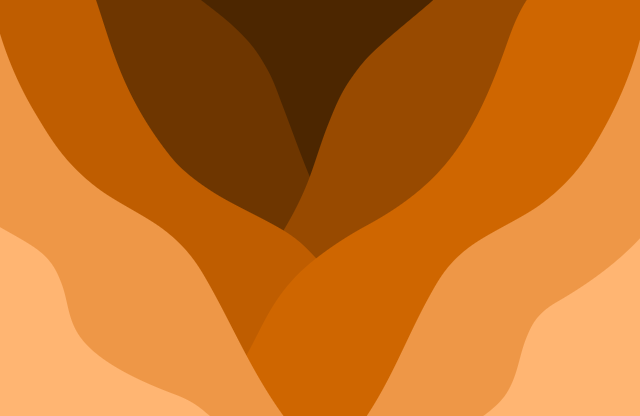
A WebGL 1 fragment shader for this background:

```glsl
precision highp float;
// Layered flat waves sweeping down from both sides into a dark central valley.

#define VALLEY      vec3(0.298, 0.149, 0.000)
#define DARK_LEFT   vec3(0.431, 0.212, 0.000)
#define BROWN_RIGHT vec3(0.596, 0.290, 0.000)
#define AMBER_LEFT  vec3(0.749, 0.365, 0.000)
#define AMBER_RIGHT vec3(0.812, 0.400, 0.000)
#define PEACH       vec3(0.933, 0.592, 0.278)
#define CREAM       vec3(1.000, 0.710, 0.447)
#define EDGE_PIXELS 1.0

uniform vec2 u_resolution;

// Cubic Hermite span between knots (x, depth, slope); straight beyond its ends.
// Returns the edge position x and its slope dx/ddepth.
vec2 span(float depth, vec3 a, vec3 b) {
  if (depth < a.y) return vec2(a.x + a.z * (depth - a.y), a.z);
  if (depth > b.y) return vec2(b.x + b.z * (depth - b.y), b.z);
  float h = b.y - a.y;
  float t = (depth - a.y) / h;
  float rise = b.x - a.x;
  float c2 = 3.0 * rise - h * (2.0 * a.z + b.z);
  float c3 = h * (a.z + b.z) - 2.0 * rise;
  float x = a.x + t * (h * a.z + t * (c2 + t * c3));
  return vec2(x, a.z + t * (2.0 * c2 + 3.0 * t * c3) / h);
}

// Smooth coverage of the area to the right of a six-knot edge.
float rightOf(vec2 p, vec3 a, vec3 b, vec3 c, vec3 d, vec3 e, vec3 f) {
  vec3 start = a;
  vec3 end = b;
  if (p.y > b.y) { start = b; end = c; }
  if (p.y > c.y) { start = c; end = d; }
  if (p.y > d.y) { start = d; end = e; }
  if (p.y > e.y) { start = e; end = f; }
  vec2 edge = span(p.y, start, end);
  float aspect = u_resolution.x / u_resolution.y;
  float dist = (p.x - edge.x) * u_resolution.x / length(vec2(1.0, edge.y * aspect));
  return clamp(dist / EDGE_PIXELS + 0.5, 0.0, 1.0);
}

void main() {
  // x runs left to right, y is the depth below the top edge
  vec2 p = gl_FragCoord.xy / u_resolution;
  p.y = 1.0 - p.y;

  // Inner valley walls
  float valleyLeft = rightOf(p,
    vec3(0.314, 0.000, 0.83), vec3(0.358, 0.054, 0.74), vec3(0.391, 0.105, 0.55),
    vec3(0.417, 0.165, 0.37), vec3(0.441, 0.252, 0.25), vec3(0.484, 0.425, 0.27));
  float valleyRight = rightOf(p,
    vec3(0.677, 0.000, -0.74), vec3(0.579, 0.131, -0.66), vec3(0.547, 0.192, -0.45),
    vec3(0.513, 0.298, -0.26), vec3(0.484, 0.425, -0.24), vec3(0.443, 0.554, -0.39));

  // Amber waves
  float amberLeft = rightOf(p,
    vec3(0.150, 0.000, 0.22), vec3(0.195, 0.196, 0.29), vec3(0.267, 0.377, 0.52),
    vec3(0.333, 0.462, 1.02), vec3(0.443, 0.554, 1.08), vec3(0.494, 0.621, 0.60));
  float amberRight = rightOf(p,
    vec3(0.823, 0.000, -0.42), vec3(0.792, 0.105, -0.23), vec3(0.729, 0.323, -0.39),
    vec3(0.573, 0.542, -1.20), vec3(0.494, 0.621, -0.84), vec3(0.384, 0.857, -0.37));

  // Peach waves
  float peachLeft = rightOf(p,
    vec3(0.000, 0.081, 0.20), vec3(0.055, 0.272, 0.39), vec3(0.154, 0.454, 0.87),
    vec3(0.254, 0.550, 0.87), vec3(0.319, 0.663, 0.38), vec3(0.443, 1.000, 0.47));
  float peachRight = rightOf(p,
    vec3(1.000, 0.095, -0.17), vec3(0.944, 0.308, -0.36), vec3(0.846, 0.490, -0.87),
    vec3(0.736, 0.591, -0.90), vec3(0.671, 0.712, -0.36), vec3(0.573, 1.000, -0.43));

  // Cream corners
  float creamLeft = rightOf(p,
    vec3(0.000, 0.546, 1.13), vec3(0.052, 0.593, 0.97), vec3(0.096, 0.681, 0.25),
    vec3(0.121, 0.800, 0.39), vec3(0.273, 0.948, 1.74), vec3(0.328, 1.000, 0.78));
  float creamRight = rightOf(p,
    vec3(1.000, 0.573, -0.61), vec3(0.870, 0.726, -1.13), vec3(0.823, 0.810, -0.27),
    vec3(0.807, 0.891, -0.20), vec3(0.792, 0.944, -0.40), vec3(0.755, 1.000, -0.90));

  // Paint from back to front
  vec3 color = mix(DARK_LEFT, VALLEY, valleyLeft);
  color = mix(color, BROWN_RIGHT, valleyRight);
  color = mix(AMBER_LEFT, color, amberLeft);
  color = mix(color, AMBER_RIGHT, amberRight);
  color = mix(PEACH, color, peachLeft);
  color = mix(color, PEACH, peachRight);
  color = mix(CREAM, color, creamLeft);
  color = mix(color, CREAM, creamRight);
  gl_FragColor = vec4(color, 1.0);
}
```
